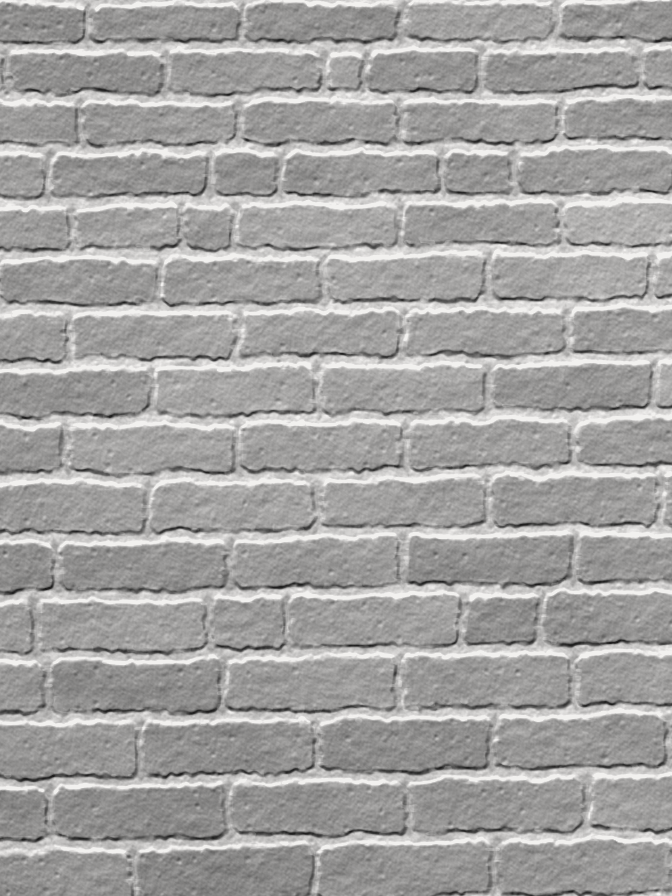
Write a Shadertoy shader that draws this texture.

```glsl
// Painted grey brick wall in running bond: 16 courses that grow slightly downward.
// A rounded brick distance is roughened by noise, turned into a height field and lit
// from above; mortar, broken shadow lines, flakes and pits are layered on top.

float hash(vec2 p) {
    vec3 q = fract(vec3(p.xyx) * 0.1031);
    q += dot(q, q.yzx + 33.33);
    return fract((q.x + q.y) * q.z);
}

float noise(vec2 p) {
    vec2 i = floor(p), f = fract(p);
    f = f * f * (3.0 - 2.0 * f);
    return mix(mix(hash(i), hash(i + vec2(1, 0)), f.x),
               mix(hash(i + vec2(0, 1)), hash(i + vec2(1, 1)), f.x), f.y);
}

float fbm(vec2 p) {
    float sum = 0.0, amp = 0.5;
    for (int i = 0; i < 4; i++) {
        sum += amp * noise(p);
        p = p * 2.03 + 17.3;
        amp *= 0.5;
    }
    return sum;
}

// x: distance inside the brick edge, y: brick random, z: 1 at beds and 0 at upright joints,
// w: height within the course, 0 at its top
vec4 brick(vec2 p) {
    // Ragged outlines
    p += 0.7 * (vec2(noise(p * 0.3), noise(p * 0.3 + 40.0)) - 0.5);
    p += 0.4 * (vec2(noise(p * 1.3 + 9.0), noise(p * 1.3 + 70.0)) - 0.5);

    // Courses: slight tilt, height increasing with the course number
    float y = p.y + (p.x - 37.5) * (0.005 + 0.00017 * p.y);
    float k = (sqrt(30.32 + 0.234 * (y - 5.21)) - 5.506) / 0.117;
    float row = floor(k) + 1.0, v = fract(k);
    float dy = min(v, 1.0 - v) * (5.506 + 0.117 * k) - 0.68;

    // Bricks: half offset on odd courses, headers on every eighth
    float width = 17.45 + 0.18 * row;
    bool headers = mod(row, 8.0) == 3.0;
    float period = headers ? 1.45 : 1.0;
    float start = headers ? 23.4 : 45.0 - 0.5 * width * mod(row, 2.0) + hash(vec2(row, 5.0)) - 0.5;
    float s = (p.x - start) / (width * period);
    float n = floor(s), u = fract(s) * period;

    // Cut bricks
    float cut = headers ? 0.45 : 0.0;
    if (row == 1.0 && n == 0.0) cut = 0.26;
    if (row == 4.0 && n == -2.0) cut = 0.66;
    float lo = u < cut ? 0.0 : cut;
    float hi = u < cut ? cut : period;
    float dx = min(u - lo, hi - u) * width - 0.48;

    float d = 0.9 - length(max(0.9 - vec2(dx, dy), 0.0));
    return vec4(d, hash(vec2(n + lo * 7.0 + 20.0, row + 3.0)), smoothstep(-0.3, 0.4, dx - dy), v);
}

// Sparse dents and blobs of paint, one at most per cell
float pits(vec2 p) {
    vec2 cell = floor(p / 1.9);
    float r = hash(cell + 11.0);
    vec2 centre = 0.3 + 0.4 * vec2(hash(cell + 31.0), hash(cell + 57.0));
    float spot = 1.0 - smoothstep(0.0, 0.2 + 0.35 * r, length(p - 1.9 * (cell + centre)));
    return spot * step(0.6, r) * (hash(cell + 83.0) > 0.6 ? -1.0 : 0.6);
}

float relief(vec2 p) {
    return 0.5 * smoothstep(-0.4, 0.25, brick(p).x)
         + 0.42 * fbm(p * vec2(0.7, 0.85))
         + 0.07 * noise(p * 3.1) + 0.2 * pits(p);
}

void mainImage(out vec4 fragColor, in vec2 fragCoord) {
    // Percent of canvas height, y downward from the top
    vec2 p = 100.0 * vec2(fragCoord.x, iResolution.y - fragCoord.y) / iResolution.y;
    vec4 b = brick(p);
    float d = b.x;

    // Broad daylight, brightest a third of the way down
    float falloff = (p.y - 36.0) / 30.0;
    float daylight = 0.575 + 0.055 * exp(-falloff * falloff) + 0.0005 * (p.x - 37.5);

    // Paint on bricks and mortar
    float face = daylight + 0.08 * (b.y - 0.5) + 0.1 * (fbm(p * vec2(0.12, 0.25)) - 0.47);
    float mortar = daylight + mix(0.07, 0.2, b.z) + 0.14 * (fbm(p * vec2(0.5, 1.4)) - 0.47);
    float tone = mix(mortar, face, smoothstep(-0.25, 0.2, d));

    // Light from above, slightly from the left
    vec2 e = vec2(0.05, 0.13);
    tone += 0.23 * (relief(p + e) - relief(p - e)) / (2.0 * e.y);

    // Broken shadow under each brick, fainter at upright joints
    float line = 1.0 - smoothstep(0.05, 0.3, abs(d + 0.08));
    float broken = smoothstep(0.25, 0.6, noise(p * vec2(0.55, 0.8) + 5.0));
    tone -= line * broken * mix(0.1, 0.24 * smoothstep(0.4, 0.6, b.w), b.z);

    // Bright flakes of paint along the edges
    float flakes = smoothstep(0.55, 0.75, noise(p * vec2(1.1, 2.3) + 23.0));
    tone += 0.12 * flakes * (1.0 - smoothstep(0.0, 0.8, abs(d)));

    // Fine grain
    tone += 0.035 * (noise(p * 4.3) - 0.5);

    fragColor = vec4(clamp(tone, 0.12, 0.95) * vec3(1.0, 0.994, 0.988), 1.0);
}
```
